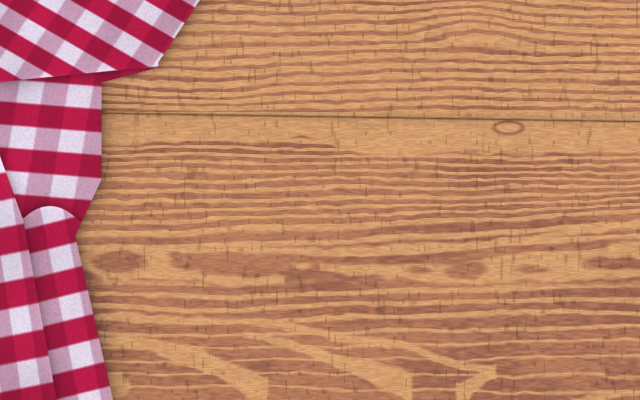
This texture is drawn by a Shadertoy shader. Its source:

```glsl
// Red gingham cloth folded over the left side of a two-plank wooden table.
// Grain is a warped stripe field with placed ribbons and islands; the cloth
// is four overlapping flaps, each with its own slanted checks.

const vec3 WOOD_LIGHT = vec3(0.85, 0.64, 0.44);
const vec3 WOOD_MID = vec3(0.71, 0.48, 0.36);
const vec3 WOOD_DARK = vec3(0.60, 0.39, 0.31);
const vec3 RED = vec3(0.67, 0.11, 0.26);
const vec3 PINK = vec3(0.77, 0.60, 0.70);
const vec3 WHITE = vec3(0.88, 0.84, 0.91);

float hash(vec2 p) {
    vec3 q = fract(vec3(p.xyx) * 0.1031);
    q += dot(q, q.yzx + 33.33);
    return fract((q.x + q.y) * q.z);
}

float noise(vec2 p) {
    vec2 i = floor(p), f = fract(p);
    f = f * f * (3.0 - 2.0 * f);
    return mix(mix(hash(i), hash(i + vec2(1, 0)), f.x),
               mix(hash(i + vec2(0, 1)), hash(i + vec2(1, 1)), f.x), f.y);
}

float ramp(float a, float b, float v) { return clamp((v - a) / (b - a), 0.0, 1.0); }

float inside(float d, float soft) { return 1.0 - smoothstep(-soft, soft, d); }

// Shape holds center and radii
float ellipse(vec2 p, vec4 shape, float soft) {
    return inside((length((p - shape.xy) / shape.zw) - 1.0) * shape.w, soft);
}

// Bowed band between two ends, half width going from w.x to w.y
float ribbon(vec2 p, vec4 ends, float bow, vec2 w, float soft) {
    float k = ramp(ends.x, ends.z, p.x);
    float mid = mix(ends.y, ends.w, k) + 4.0 * bow * k * (1.0 - k);
    float d = abs(p.y - mid) - mix(w.x, w.y, k);
    return inside(max(d, abs(p.x - mix(ends.x, ends.z, k)) - 0.01), soft);
}

// Amount of pale wood in the growth rings
float grain(vec2 p, float px) {
    float fine = 0.012 * (noise(p * vec2(7, 22)) - 0.5) + 0.005 * (noise(p * vec2(32, 70)) - 0.5);
    float y = p.y + fine + 0.035 * (noise(p * vec2(2, 5)) - 0.5);
    y += 0.05 * (p.x - 0.9) * ramp(0.42, 0.6, p.y) * ramp(0.74, 0.64, p.y);
    vec2 wave = (p - vec2(1.2, 0.06)) / vec2(0.13, 0.06);
    y += 0.03 * exp(-dot(wave, wave));
    float phase = 42.0 * y + 12.0 * clamp(y - 0.38, 0.0, 0.17) - 13.0 * max(y - 0.55, 0.0);
    float duty = mix(0.56, 0.36, ramp(0.28, 0.42, p.y)) - 0.24 * ramp(0.76, 0.88, p.y);
    float t = fract(phase);
    float light = smoothstep(0.0, 0.06 + 30.0 * px, t) * (1.0 - smoothstep(duty, duty + 0.22, t));

    // Wide pale band below the seam, with a dark rise along its edge
    vec2 q = p + vec2(0.0, 2.0 * fine);
    float s = 0.003 + px, rise = (q.x - 0.77) / 0.07;
    float edge = 0.365 + 0.02 * ramp(0.8, 0.95, q.x) - 0.025 * exp(-rise * rise);
    light = max(light, step(0.28, p.y) * inside(q.y - edge, s) * 0.92);

    // Pale streaks with dark islands
    light *= 1.0 - inside(abs(q.y - 0.675) - 0.035, 0.01);
    light += ellipse(q, vec4(0.31, 0.66, 0.12, 0.045), s)
        + ribbon(q, vec4(0.27, 0.69, 0.70, 0.705), -0.005, vec2(0.018, 0.006), s)
        + ribbon(q, vec4(0.81, 0.675, 1.62, 0.645), 0.02, vec2(0.012, 0.045), s)
        + ribbon(q, vec4(0.24, 0.625, 1.62, 0.565), 0.025, vec2(0.009), s)
        + ellipse(q, vec4(0.755, 0.67, 0.025, 0.01), s);
    float dark = ellipse(q, vec4(0.30, 0.662, 0.07, 0.031), s)
        + ellipse(q, vec4(1.165, 0.677, 0.055, 0.02), s)
        + ellipse(q, vec4(1.05, 0.678, 0.03, 0.009), s)
        + ellipse(q, vec4(1.33, 0.68, 0.04, 0.009), s)
        + ellipse(q, vec4(1.55, 0.658, 0.09, 0.018), s);
    light = min(light, 1.0) * (1.0 - min(dark, 1.0));

    // Long arches near the bottom
    light += ribbon(q, vec4(0.24, 0.80, 1.22, 0.927), -0.046, vec2(0.007, 0.012), s)
        + ribbon(q, vec4(1.15, 0.99, 1.23, 0.93), 0.0, vec2(0.025, 0.014), s)
        + ribbon(q, vec4(0.25, 0.85, 0.66, 0.985), -0.035, vec2(0.008, 0.036), s)
        + ribbon(q, vec4(0.62, 0.837, 1.02, 0.97), -0.012, vec2(0.006, 0.032), s)
        + ribbon(q, vec4(1.44, 1.0, 1.62, 0.98), 0.0, vec2(0.012), s)
        + ellipse(q, vec4(0.28, 0.965, 0.045, 0.03), s);
    return min(light, 1.0);
}

vec3 wood(vec2 p, float px) {
    float mottle = noise(p * vec2(5, 14)) * 0.6 + noise(p * vec2(45, 150)) * 0.4;
    vec3 col = mix(WOOD_DARK, WOOD_MID, smoothstep(0.2, 0.7, mottle));
    col = mix(col, WOOD_LIGHT, grain(p, px) * (0.8 + 0.2 * noise(p * vec2(30, 90))));
    // Knot, seam, fibres and pores
    col = mix(col, WOOD_DARK, ellipse(p, vec4(1.271, 0.319, 0.04, 0.018), 0.004));
    col = mix(col, WOOD_LIGHT, ellipse(p, vec4(1.271, 0.319, 0.031, 0.012), 0.003));
    float seam = abs(p.y - 0.279 - 0.0157 * p.x);
    col *= 1.0 - 0.42 * inside(seam - 0.0015, 0.0015 + px) - 0.12 * exp(-seam * 90.0);
    col *= 0.93 + 0.14 * noise(p * vec2(70, 330));
    return col * (1.0 - 0.14 * smoothstep(0.76, 0.95, noise(p * vec2(130, 45))));
}

float stripe(float t, float px) { return inside(abs(fract(t + 0.5) - 0.5) - 0.25, 0.015 + 8.0 * px); }

// Strong red rows over translucent columns
vec3 gingham(float row, float column, float px) {
    float c = stripe(column, px);
    return mix(mix(WHITE, PINK, c), RED * mix(1.08, 0.93, c), stripe(row, px));
}

// Lays a flap over what lies below; d is negative within the flap
vec3 overlay(vec3 below, vec3 flap, float d, float px) {
    below *= 1.0 - 0.28 * exp(-max(d, 0.0) * 75.0);
    flap *= 1.0 + 0.07 * exp(min(d, 0.0) * 90.0);
    return mix(below, flap, inside(d, px));
}

vec3 cloth(float x, float y, float px) {
    vec3 col = gingham((y - 0.08 * x - 0.282) / 0.1146, (x + 0.17 * y - 0.177) / 0.124, px);
    vec3 top = gingham((y - 0.58 * x + 0.021) / 0.108, (x + 0.667 * y) / 0.131 + 0.5, px);
    vec3 low = gingham((y + 0.25 * x - 0.748) / 0.127, (x - 0.2 * y + 0.031) / 0.112, px);
    vec3 left = gingham((y + 0.2 * x - 0.742) / 0.137, (x - 0.15 * y + 0.019) / 0.1, px);
    float bend = x - 0.125, leftEdge = 0.058 * ramp(0.39, 0.55, y) + 0.084 * ramp(0.55, 1.0, y);
    col = overlay(col, top, y - 0.205 + 0.1 * x, px);
    col = overlay(col, low, 0.515 + 7.0 * bend * bend - y, px);
    col = overlay(col, left, max(x - leftEdge, 0.39 - y), px);
    float folds = noise(vec2(x * 9.0 + y * 3.0, y * 5.0 - x * 2.0));
    return col * (0.91 + 0.13 * folds) * (0.96 + 0.08 * noise(vec2(x, y) * 260.0));
}

void mainImage(out vec4 fragColor, in vec2 fragCoord) {
    float px = 1.0 / iResolution.y;
    vec2 p = vec2(fragCoord.x * px, 1.0 - fragCoord.y * px); // y runs downward
    float edge = 0.5 - 0.104 * ramp(0.0, 0.156, p.y) - 0.142 * ramp(0.168, 0.206, p.y)
        - 0.066 * ramp(0.448, 0.59, p.y) + 0.095 * ramp(0.59, 1.0, p.y);
    float d = p.x - edge;
    vec3 col = wood(p, px) * (1.0 - 0.35 * exp(-max(d, 0.0) * 45.0));
    fragColor = vec4(mix(col, cloth(p.x, p.y, px), inside(d, px)), 1.0);
}
```
